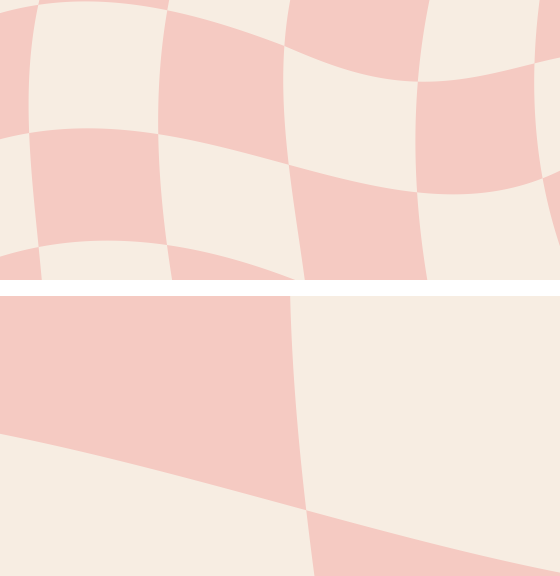
Top, the full canvas; bottom, a detail of the centre.
Reproduce this pattern procedurally as a Shadertoy shader.

```glsl
// Warped two-tone checkerboard: five upright and three level curves bend
// across the canvas, and each crossing swaps cream and pink.
// Curves are polynomials in units of canvas height, with y running down.

const vec3 CREAM = vec3(0.969, 0.929, 0.886);
const vec3 PINK  = vec3(0.961, 0.792, 0.761);

// Cubic coefficients, constant term first: x as a function of y.
const int UPRIGHT_COUNT = 5;
const vec4 UPRIGHTS[UPRIGHT_COUNT] = vec4[](
    vec4(0.1406, -0.2281, 0.3930, -0.1563),
    vec4(0.6042, -0.1922, 0.2573, -0.0547),
    vec4(1.0365, -0.1878, 0.3958, -0.1560),
    vec4(1.5339, -0.2055, 0.2219, -0.0242),
    vec4(1.9271, -0.1266, 0.1922,  0.0521));

// Level curves: y as a function of x. The top wave changes piece at its joint.
const float TOP_JOINT = 1.0156;
const vec4  TOP_LEFT  = vec4(0.0469, -0.2865,  0.5300, -0.1322);
const vec4  TOP_RIGHT = vec4(0.1641,  0.4320, -0.0687, -0.8122);
const float TOP_RIGHT_QUARTIC = 0.4870;
const vec4  MIDDLE = vec4(0.4974, -0.2610, 0.4667, -0.0923);
const float MIDDLE_QUARTIC = -0.0309;
const vec4  BOTTOM = vec4(0.9167, -0.3094, 0.4453, -0.0730);

float quartic(vec4 c, float c4, float t) {
    return c.x + t * (c.y + t * (c.z + t * (c.w + t * c4)));
}

float topWave(float x) {
    return x < TOP_JOINT
        ? quartic(TOP_LEFT, 0.0, x)
        : quartic(TOP_RIGHT, TOP_RIGHT_QUARTIC, x - TOP_JOINT);
}

// Smooth sign: -1 before a curve, +1 past it, blended over one pixel.
float side(float offset, float pixel) {
    return clamp(2.0 * offset / pixel, -1.0, 1.0);
}

void mainImage(out vec4 fragColor, in vec2 fragCoord) {
    float pixel = 1.0 / iResolution.y;
    vec2 p = vec2(fragCoord.x, iResolution.y - fragCoord.y) * pixel;

    // The product of signs flips at every curve, giving the checks.
    float check = 1.0;
    for (int i = 0; i < UPRIGHT_COUNT; i++) {
        check *= side(p.x - quartic(UPRIGHTS[i], 0.0, p.y), pixel);
    }
    check *= side(p.y - topWave(p.x), pixel);
    check *= side(p.y - quartic(MIDDLE, MIDDLE_QUARTIC, p.x), pixel);
    check *= side(p.y - quartic(BOTTOM, 0.0, p.x), pixel);

    fragColor = vec4(mix(PINK, CREAM, 0.5 + 0.5 * check), 1.0);
}
```
